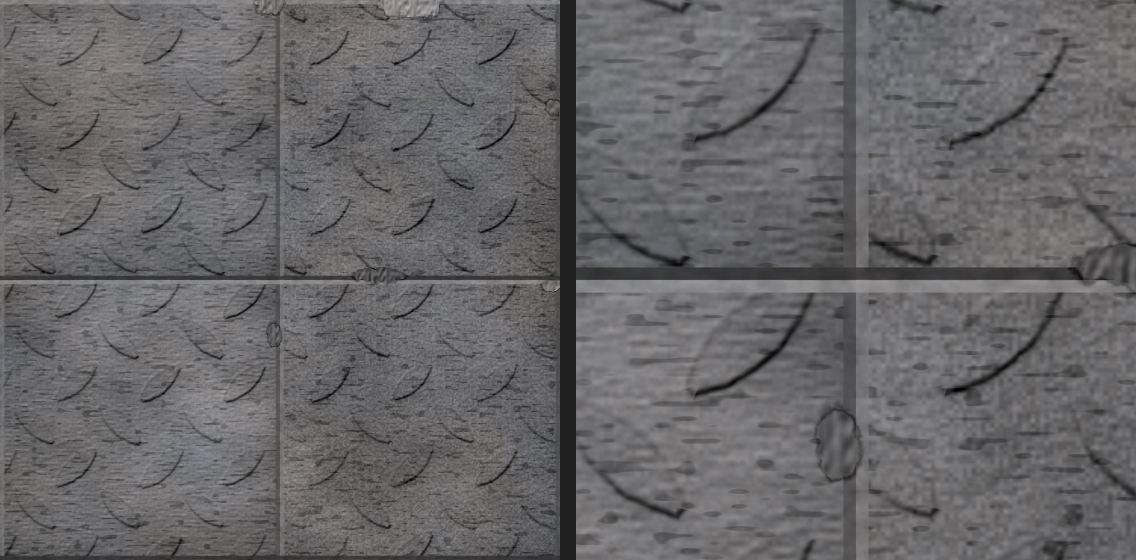
Left: the whole. Right: its middle third, enlarged.
This texture is drawn by a WebGL 2 fragment shader. Its source:

```glsl
#version 300 es
precision highp float;
// Two by two worn steel tread plates with bevelled edges, raised lugs and chipped rims.
uniform vec2 u_resolution;
out vec4 fragColor;

const vec2 LIGHT_DIR = vec2(-0.37, 0.93);
const vec2 LUG_PERIOD = vec2(0.1497, 0.151);
const float PLATE_SIZE = 0.5;
const float BEVEL_WIDTH = 0.0075;

float hash(vec2 p) {
  return fract(sin(dot(p, vec2(127.1, 311.7))) * 43758.5453);
}

float noise(vec2 p) {
  vec2 i = floor(p), f = fract(p);
  f = f * f * (3.0 - 2.0 * f);
  return mix(mix(hash(i), hash(i + vec2(1, 0)), f.x),
             mix(hash(i + vec2(0, 1)), hash(i + vec2(1, 1)), f.x), f.y);
}

float fbm(vec2 p) {
  float sum = 0.0, amp = 0.5;
  for (int i = 0; i < 4; i++) {
    sum += amp * noise(p);
    p = p * 2.03 + 17.3;
    amp *= 0.5;
  }
  return sum;
}

// Slope of a noise field along the light, for small dents and scratches.
float emboss(vec2 p, vec2 scale) {
  return noise(p * scale) - noise((p + LIGHT_DIR * 0.0025) * scale);
}

// Pointed oval with blunt tips; size holds half length and half width.
float lugDistance(vec2 q, vec2 axis, vec2 size) {
  float along = dot(q, axis);
  float across = abs(dot(q, vec2(-axis.y, axis.x)));
  float offset = (size.x * size.x - size.y * size.y) / (2.0 * size.y);
  float oval = length(vec2(along, across + offset)) - offset - size.y;
  return max(oval, abs(along) - size.x * 0.91);
}

// Light and shadow added by one repeated family of lugs.
float lugShade(vec2 p, vec2 origin, vec2 axis) {
  vec2 grid = (p - origin) / LUG_PERIOD + 0.5;
  vec2 cell = floor(grid);
  vec2 q = (fract(grid) - 0.5) * LUG_PERIOD;
  q += 0.005 * (vec2(hash(cell), hash(cell + 5.0)) - 0.5);
  q += 0.0016 * (vec2(noise(p * 130.0), noise(p * 130.0 + 9.0)) - 0.5);
  vec2 size = vec2(0.051, 0.0165) * mix(0.94, 1.07, hash(cell + 2.0));
  float d = lugDistance(q, axis, size);
  float facing = (lugDistance(q + LIGHT_DIR * 0.001, axis, size) - d) / 0.001;
  float rim = exp(-pow(d / 0.0023, 2.0));
  float halo = exp(-max(d, 0.0) / 0.008) * smoothstep(-0.001, 0.001, d);
  float glow = exp(-pow((d - 0.0035) / 0.003, 2.0));
  float shade = rim * (0.27 * min(facing, 0.0) - 0.05);
  shade += 0.045 * halo * min(facing, 0.0) + 0.05 * glow * max(facing, 0.0);
  shade -= 0.012 * smoothstep(0.001, -0.002, d);
  return shade * mix(0.6, 1.1, hash(cell + 7.0)) * mix(0.75, 1.1, noise(p * 40.0));
}

float bevelBand(float d, float px) {
  return smoothstep(BEVEL_WIDTH + px, BEVEL_WIDTH - px, d) * smoothstep(-px, px, d);
}

// Blends a rough broken patch of the given tone into the surface.
float addChip(float value, vec2 p, vec2 center, vec2 radius, float tone) {
  float d = length((p - center) / radius) - 1.0 + 0.9 * (fbm(p * 85.0) - 0.47);
  float rough = tone + 0.45 * emboss(p, vec2(210.0, 120.0));
  value -= 0.16 * exp(-pow((d - 0.08) / 0.12, 2.0));
  return mix(value, rough, smoothstep(0.12, -0.12, d));
}

void main() {
  vec2 p = gl_FragCoord.xy / u_resolution;
  float px = 1.0 / min(u_resolution.x, u_resolution.y);
  vec2 plate = floor(p / PLATE_SIZE);
  vec2 local = fract(p / PLATE_SIZE) * PLATE_SIZE;
  vec2 opposite = PLATE_SIZE - local;

  // Brushed and pitted metal, with more grain on the right plates
  float value = 0.452 - 0.014 * plate.x;
  value += 0.27 * (fbm(p * vec2(5.0, 7.0) + plate * 3.7) - 0.47);
  value += 0.07 * (fbm(p * vec2(24.0, 55.0)) - 0.47);
  value += 0.10 * emboss(p, vec2(70.0, 260.0)) * (1.0 - 0.5 * plate.x);
  value += 0.07 * emboss(p, vec2(190.0));
  value += mix(0.055, 0.12, plate.x) * (noise(p * 370.0) - 0.5);
  value -= 0.11 * smoothstep(0.70, 0.88, noise(p * vec2(65.0, 230.0) + 31.0));

  // Soiled borders
  value -= 0.055 * exp(-opposite.x / 0.035) + 0.06 * exp(-local.y / 0.04);
  value -= 0.025 * exp(-local.x / 0.03) + 0.02 * exp(-opposite.y / 0.03);

  // Raised lugs leaning both ways
  float lugs = lugShade(p, vec2(0.138, 0.618), normalize(vec2(1.0, 0.92)));
  lugs += lugShade(p, vec2(0.063, 0.696), normalize(vec2(1.0, -0.95)));
  value += lugs * mix(0.55, 1.0, smoothstep(0.0, 0.045, min(local.x, opposite.x)));

  // Bevels lit from above
  float wear = 0.12 * (noise(p * 110.0) - 0.5) + 0.05 * (noise(p * 300.0) - 0.5);
  value = mix(value, 0.47 + wear, 0.75 * bevelBand(local.x, px));
  value = mix(value, 0.31 + wear * 0.5, 0.8 * bevelBand(opposite.x, px));
  value = mix(value, 0.55 + wear, 0.85 * bevelBand(opposite.y, px));
  value = mix(value, 0.20 + wear * 0.5, 0.88 * bevelBand(local.y, px));

  // Broken rims
  value = addChip(value, p, vec2(0.733, 0.998), vec2(0.052, 0.028), 0.55);
  value = addChip(value, p, vec2(0.482, 0.993), vec2(0.024, 0.018), 0.45);
  value = addChip(value, p, vec2(0.677, 0.508), vec2(0.038, 0.012), 0.31);
  value = addChip(value, p, vec2(0.988, 0.807), vec2(0.014, 0.014), 0.36);
  value = addChip(value, p, vec2(0.489, 0.400), vec2(0.012, 0.018), 0.36);
  value = addChip(value, p, vec2(0.986, 0.490), vec2(0.018, 0.009), 0.46);

  // Warm and cool stains
  float warmth = fbm(p * 6.0 + 40.0) - 0.47 + 0.25 * (noise(p * 260.0 + 8.0) - 0.5);
  vec3 color = value * (vec3(1.0, 0.985, 0.995) + warmth * vec3(0.09, 0.0, -0.10));
  fragColor = vec4(clamp(color, 0.0, 1.0), 1.0);
}
```
